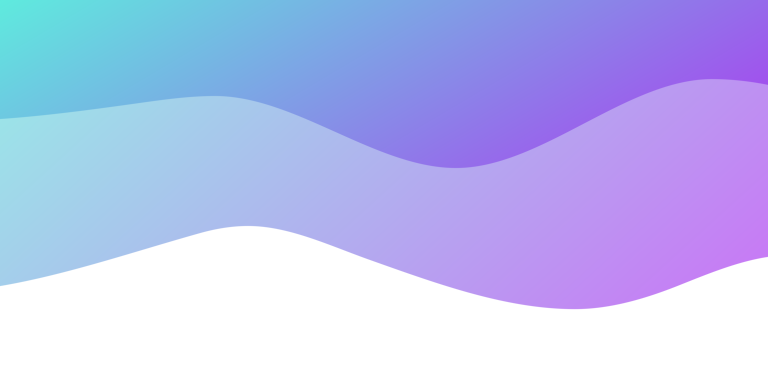
Give the GLSL for this background, as a Shadertoy shader.

```glsl
// Knots hold position x, height y and slope z; each call extends the curve to the next knot
void bendTo(inout vec3 knot, inout float height, float x, vec3 next) {
    float span = next.x - knot.x;
    float t = (x - knot.x) / span;
    float s = 1.0 - t;
    if (t >= 0.0 && t <= 1.0) {
        height = mix(knot.y, next.y, t * t * (3.0 - 2.0 * t))
               + span * t * s * (knot.z * s - next.z * t);
    }
    knot = next;
}

float upperWave(float x) {
    vec3 knot = vec3(0.0, 0.690, 0.07);
    float height = knot.y;
    bendTo(knot, height, x, vec3(0.365, 0.732, 0.14));
    bendTo(knot, height, x, vec3(0.560, 0.750, 0.0));
    bendTo(knot, height, x, vec3(1.1875, 0.5625, 0.0));
    bendTo(knot, height, x, vec3(1.854, 0.794, 0.0));
    bendTo(knot, height, x, vec3(2.0, 0.779, -0.2));
    return height;
}

float lowerWave(float x) {
    vec3 knot = vec3(0.0, 0.255, 0.17);
    float height = knot.y;
    bendTo(knot, height, x, vec3(0.521, 0.393, 0.28));
    bendTo(knot, height, x, vec3(0.646, 0.4115, 0.0));
    bendTo(knot, height, x, vec3(0.9635, 0.323, -0.355));
    bendTo(knot, height, x, vec3(1.497, 0.195, 0.0));
    bendTo(knot, height, x, vec3(1.771, 0.258, 0.4));
    bendTo(knot, height, x, vec3(2.0, 0.331, 0.15));
    return height;
}

void mainImage(out vec4 fragColor, in vec2 fragCoord) {
    vec2 p = fragCoord / iResolution.xy * vec2(2.0, 1.0);
    float soft = 0.75 / iResolution.y;
    float depth = 1.0 - p.y;

    // Slanted gradients, from turquoise to violet and from pale aqua to orchid
    float vividMix = clamp((p.x + 1.69 * depth) / 2.375, 0.0, 1.0);
    vec3 vivid = mix(vec3(0.37, 0.92, 0.87), vec3(0.63, 0.32, 0.93), vividMix);
    float paleMix = clamp((p.x + 1.1 * depth - 0.341) / 2.396, 0.0, 1.0);
    vec3 pale = mix(vec3(0.61, 0.89, 0.91), vec3(0.78, 0.48, 0.96), paleMix);

    // Layers, from the white base upward
    vec3 color = mix(vec3(1.0), pale, smoothstep(-soft, soft, p.y - lowerWave(p.x)));
    color = mix(color, vivid, smoothstep(-soft, soft, p.y - upperWave(p.x)));
    fragColor = vec4(color, 1.0);
}
```
